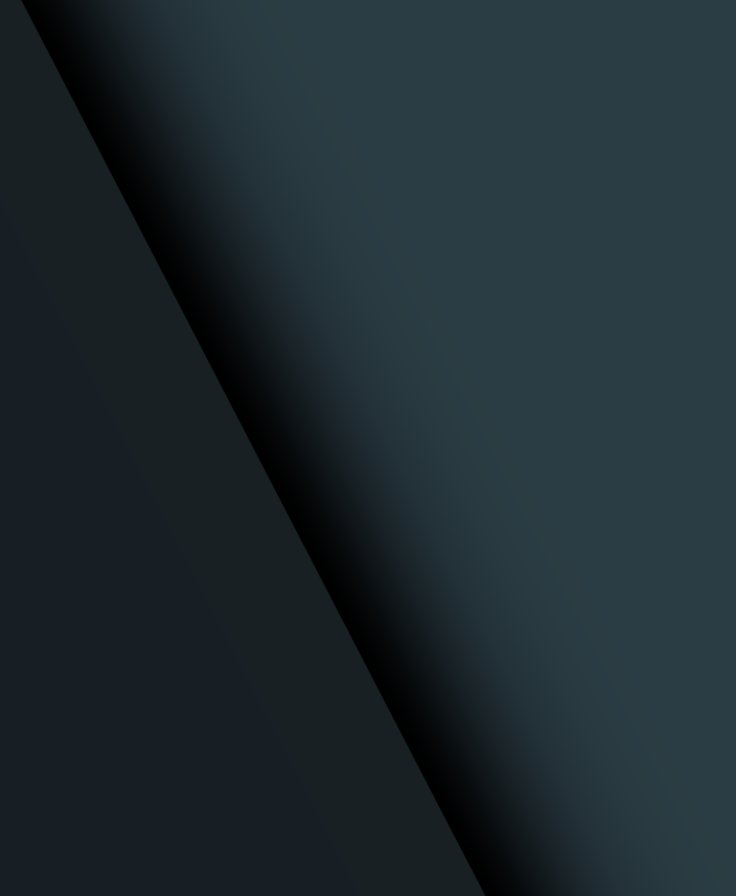
Write a Shadertoy shader that draws this background.

```glsl
// Dark slate panel with a slanted edge casting a soft shadow on a teal sheet.

void mainImage(out vec4 fragColor, in vec2 fragCoord) {
    // Canvas units: height is 1
    vec2 p = fragCoord / iResolution.y;
    float pixel = 1.0 / iResolution.y;

    // Signed distance to the slanted edge, positive on the sheet side
    float edge = (p.x + 0.518 * p.y - 0.5417) / length(vec2(1.0, 0.518));

    // Sheet, darkened by a shadow that fades away from the edge
    float light = 1.0 - exp(-pow(max(edge, 0.0) / 0.095, 1.7));
    vec3 teal = mix(vec3(0.160, 0.225, 0.258), vec3(0.169, 0.241, 0.266),
                    smoothstep(0.12, 0.26, edge));
    vec3 sheet = teal * light;

    // Panel, slightly greener beside the edge
    vec3 panel = mix(vec3(0.094, 0.127, 0.136), vec3(0.090, 0.120, 0.145),
                     smoothstep(0.0, 0.25, -edge));

    fragColor = vec4(mix(panel, sheet, smoothstep(-pixel, pixel, edge)), 1.0);
}
```
